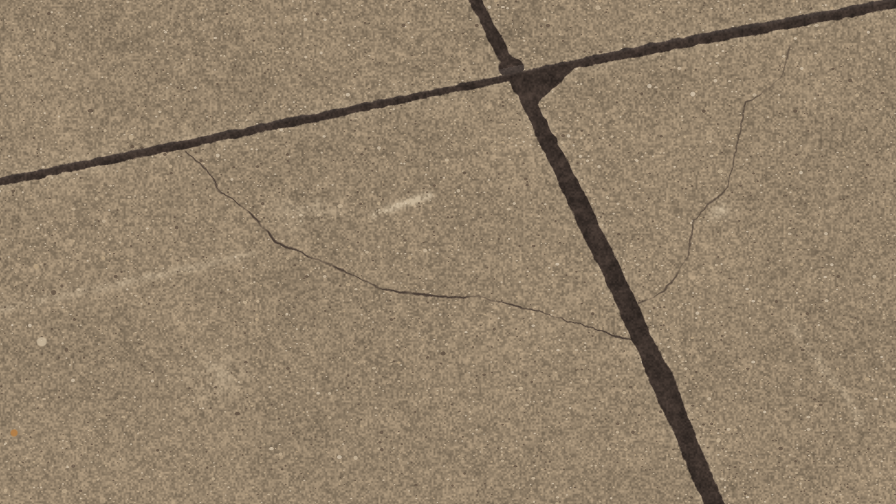
A Shadertoy shader for this texture:

```glsl
// Sunlit concrete slabs split by two dark joints, with fine cracks, scuffs and grit.
// Joints are bowed lines with noisy edges; cracks are warped polylines;
// the surface is layered value noise plus jittered pebbles on hashed grids.
#define CONCRETE vec3(0.578, 0.508, 0.417)
#define JOINT_DARK vec3(0.235, 0.195, 0.172)
#define PALE vec3(0.82, 0.75, 0.64)
#define GRAIN_SCALE 275.0
#define GRAIN_AMOUNT 0.46
#define MOTTLE_AMOUNT 0.13
#define EDGE_ROUGHNESS 0.008
#define CRACK_WIDTH 0.0015
#define CRACK_WARP 0.012

float hash(vec2 p) {
    vec3 q = fract(p.xyx * 0.1031);
    q += dot(q, q.yzx + 33.33);
    return fract((q.x + q.y) * q.z);
}

float noise(vec2 p) {
    vec2 i = floor(p), f = fract(p);
    f = f * f * (3.0 - 2.0 * f);
    return mix(mix(hash(i), hash(i + vec2(1, 0)), f.x),
               mix(hash(i + vec2(0, 1)), hash(i + vec2(1, 1)), f.x), f.y);
}

float fbm(vec2 p) {
    float sum = 0.0, amp = 0.5;
    for (int i = 0; i < 5; i++) {
        sum += amp * noise(p);
        p = mat2(1.6, 1.2, -1.2, 1.6) * p + 17.3;
        amp *= 0.5;
    }
    return sum;
}

float segment(vec2 p, vec2 a, vec2 b) {
    vec2 ab = b - a;
    return length(p - a - ab * clamp(dot(p - a, ab) / dot(ab, ab), 0.0, 1.0));
}

// Soft elliptical patch, 1 at its centre
float patchAt(vec2 p, vec2 centre, vec2 radius) {
    vec2 q = (p - centre) / radius;
    return exp(-dot(q, q));
}

// Pebble mask in x, random tint in y
vec2 pebbles(vec2 p, float scale, float density, float aa) {
    vec2 cell = floor(p * scale), f = fract(p * scale);
    vec2 rnd = vec2(hash(cell + 11.7), hash(cell + 47.1));
    vec2 d = f - mix(vec2(0.32), vec2(0.68), rnd);
    d.y *= 1.0 + 0.6 * rnd.x;
    float radius = 0.14 + 0.18 * rnd.y;
    float soft = 0.7 * aa * scale;
    float mask = 1.0 - smoothstep(radius - soft, radius + soft, length(d));
    return vec2(mask * step(hash(cell + 83.9), density), hash(cell + 5.3));
}

float mainCrack(vec2 p) {
    vec2 pts[13] = vec2[13](vec2(.366, .699), vec2(.405, .669), vec2(.44, .618),
        vec2(.498, .576), vec2(.551, .519), vec2(.613, .491), vec2(.694, .456),
        vec2(.752, .426), vec2(.856, .412), vec2(.949, .412), vec2(1.042, .389),
        vec2(1.157, .354), vec2(1.25, .326));
    float d = 9.0;
    for (int i = 0; i < 12; i++) d = min(d, segment(p, pts[i], pts[i + 1]));
    return d;
}

float sideCrack(vec2 p) {
    vec2 pts[9] = vec2[9](vec2(1.567, .907), vec2(1.551, .843), vec2(1.481, .796),
        vec2(1.463, .711), vec2(1.447, .63), vec2(1.377, .565), vec2(1.361, .479),
        vec2(1.319, .421), vec2(1.269, .398));
    float d = 9.0;
    for (int i = 0; i < 8; i++) d = min(d, segment(p, pts[i], pts[i + 1]));
    return d;
}

void mainImage(out vec4 fragColor, in vec2 fragCoord) {
    vec2 p = fragCoord / iResolution.y;
    float aa = 1.0 / iResolution.y;
    float rough = fbm(p * 62.0) - 0.48;

    // Concrete: broad mottling and crisp sandy grain
    float grain = 0.72 * noise(p * GRAIN_SCALE) + 0.28 * noise(p * GRAIN_SCALE * 0.57 + 9.0) - 0.5;
    float mottle = fbm(p * vec2(5.0, 7.0) + 3.0) - 0.48;
    vec3 col = CONCRETE * (1.0 + GRAIN_AMOUNT * grain + MOTTLE_AMOUNT * (mottle + 1.3 * rough));

    // Joint distances, negative inside
    float crossLine = 0.639 + 0.205 * p.x - 0.008 * smoothstep(1.2, 1.78, p.x);
    float crossSide = (p.y - crossLine) * 0.98;
    float crossWidth = 0.0085 - 0.002 * patchAt(p, vec2(0.88, 0.82), vec2(0.15))
                     + 0.002 * smoothstep(1.1, 1.3, p.x);
    float downLine = 1.417 - 0.475 * p.y + 0.06 * p.y * (1.0 - p.y);
    float downSide = (p.x - downLine) * 0.9;
    float downWidth = mix(0.019, 0.012, smoothstep(0.5, 1.0, p.y))
                    + 0.006 * patchAt(p, vec2(1.33, 0.25), vec2(0.05));
    float joint = min(abs(crossSide) - crossWidth, abs(downSide) - downWidth);
    float wedge = max(max(crossSide, -downSide), dot(p - vec2(1.117, 0.842), vec2(0.70, -0.72)));
    joint = min(joint, wedge);
    joint = min(joint, length((p - vec2(1.014, 0.866)) * vec2(0.9, 1.1)) - 0.023);
    joint += EDGE_ROUGHNESS * rough;

    // Pale scuffs and worn streaks, broken up by the roughness
    float scuff = 0.9 * exp(-pow(segment(p, vec2(.742, .575), vec2(.85, .612)) / 0.008, 2.0));
    scuff += 0.32 * exp(-pow(segment(p, vec2(0, .387), vec2(.5, .495)) / 0.009, 2.0));
    scuff += 0.25 * exp(-pow(segment(p, vec2(1.574, .352), vec2(1.71, .167)) / 0.010, 2.0));
    scuff += 0.28 * patchAt(p, vec2(.61, .58), vec2(.06, .035));
    scuff += 0.60 * patchAt(p, vec2(1.424, .583), vec2(.022, .02));
    scuff += 0.28 * patchAt(p, vec2(.43, .25), vec2(.05, .04));
    scuff += 0.20 * exp(-max(joint, 0.0) / 0.012);
    col = mix(col, PALE, clamp(scuff * (0.65 + 2.5 * rough + 0.9 * grain), 0.0, 0.8));

    // Grit at three sizes, denser at the joint's right edge and lower right
    float gritty = patchAt(vec2(downSide, 0.0), vec2(0.04, 0.0), vec2(0.03))
                 + 0.4 * smoothstep(1.3, 1.7, p.x) * smoothstep(0.6, 0.1, p.y);
    for (int i = 0; i < 3; i++) {
        float scale = 140.0 / (1.0 + 0.7 * float(i));
        float density = (0.10 + 0.14 * gritty) / (1.0 + 2.5 * float(i * i));
        vec2 stone = pebbles(p + 0.37 * float(i), scale, density, aa);
        vec3 tint = mix(vec3(0.70, 0.59, 0.44), vec3(0.86, 0.80, 0.71), stone.y);
        tint = mix(tint, vec3(0.36, 0.30, 0.25), step(stone.y, 0.28));
        col = mix(col, tint, 0.75 * stone.x);
    }
    float lonePebble = length((p - vec2(.083, .322)) * vec2(0.9, 1.0)) - 0.009;
    col = mix(col, PALE, 0.75 * smoothstep(aa, -aa, lonePebble));
    float rustPebble = length(p - vec2(.028, .141)) - 0.007;
    col = mix(col, vec3(0.72, 0.49, 0.25), 0.8 * smoothstep(aa, -aa, rustPebble));

    // Hairline cracks with jagged paths, uneven width and faint stretches
    vec2 jag = p + CRACK_WARP * (vec2(fbm(p * 42.0 + 5.0), fbm(p * 42.0 + 61.0)) - 0.48);
    float width = CRACK_WIDTH * (0.4 + 1.2 * noise(p * 30.0));
    float faint = 0.45 + 0.55 * smoothstep(0.2, 0.55, noise(p * 48.0 + 7.0));
    float lineMain = 1.0 - smoothstep(width - aa, width + aa, mainCrack(jag));
    float lineSide = 1.0 - smoothstep(width - aa, width + aa, sideCrack(jag));
    col = mix(col, JOINT_DARK * 1.1, faint * max(0.90 * lineMain, 0.65 * lineSide));

    // Shadowed joints with a little dusty light on the floor
    vec3 groove = JOINT_DARK * (1.0 + 0.45 * grain + 0.6 * rough);
    groove += 0.06 * smoothstep(0.0, 0.010, crossSide) * step(abs(crossSide), 0.02);
    col = mix(col, groove, smoothstep(aa, -aa, joint));

    fragColor = vec4(clamp(col, 0.0, 1.0), 1.0);
}
```
